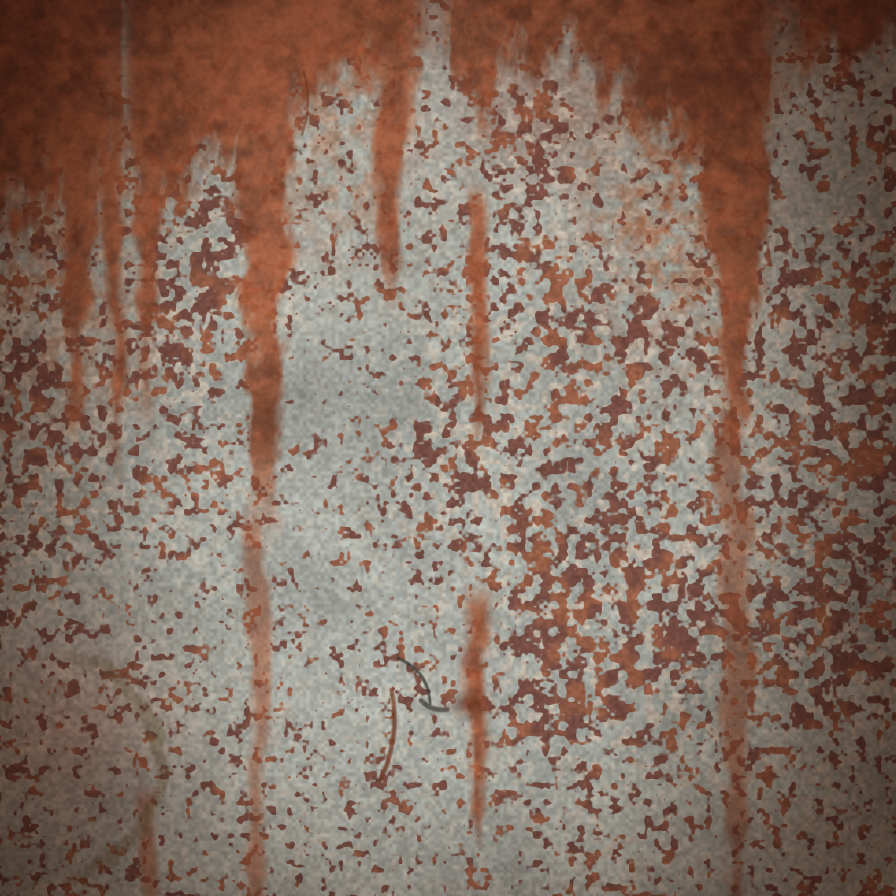
This texture is drawn by a Shadertoy shader. Its source:

```glsl
#define PAINT vec3(0.64, 0.65, 0.62)
#define PALE vec3(0.77, 0.71, 0.64)
#define RUST vec3(0.62, 0.34, 0.22)
#define DARK_RUST vec3(0.44, 0.23, 0.15)
#define MAROON vec3(0.43, 0.24, 0.20)
#define EDGE_TINT vec3(0.49, 0.40, 0.35)
#define SPECK_SCALE 105.0
#define GRAIN 0.20

float hash(vec2 p) {
    vec3 q = fract(p.xyx * 0.1031);
    q += dot(q, q.yzx + 33.33);
    return fract((q.x + q.y) * q.z);
}

float noise(vec2 p) {
    vec2 i = floor(p), f = fract(p);
    f = f * f * (3.0 - 2.0 * f);
    return mix(mix(hash(i), hash(i + vec2(1, 0)), f.x),
               mix(hash(i + vec2(0, 1)), hash(i + vec2(1, 1)), f.x), f.y);
}

float fbm(vec2 p) {
    float sum = 0.0, amp = 0.53;
    for (int i = 0; i < 4; i++) {
        sum += amp * noise(p);
        p = mat2(1.6, 1.2, -1.2, 1.6) * p + 7.3;
        amp *= 0.5;
    }
    return sum;
}

float blob(vec2 p, vec2 center, vec2 radius) {
    vec2 d = (p - center) / radius;
    return exp(-dot(d, d));
}

// Soft line from a to b, bowed sideways by bend
float stroke(vec2 p, vec2 a, vec2 b, float bend, float width) {
    vec2 ab = b - a;
    float t = clamp(dot(p - a, ab) / dot(ab, ab), 0.0, 1.0);
    vec2 c = a + ab * t + vec2(-ab.y, ab.x) * bend * 4.0 * t * (1.0 - t);
    return 1.0 - smoothstep(width * 0.4, width * 1.6, length(p - c));
}

// s = center x, bottom y, half width, top y
float streak(vec2 p, vec4 s, float rough) {
    float t = (p.y - s.y) / (s.w - s.y);
    float w = s.z * mix(0.3, 1.0, smoothstep(0.05, 0.65, t));
    float sway = (noise(vec2(p.y * 15.0, s.x * 90.0)) - 0.5) * 0.014;
    float d = abs(p.x - s.x + sway) + rough * (0.012 + s.z * 0.7);
    float ends = smoothstep(0.0, 0.2, t) * (1.0 - smoothstep(0.9, 1.05, t));
    return (1.0 - smoothstep(w - 0.007, w + 0.008, d)) * ends;
}

float rustRuns(vec2 p, float rough) {
    vec4 runs[12] = vec4[12](
        vec4(0.295, 0.37, 0.029, 1.1), vec4(0.286, -0.15, 0.011, 0.45),
        vec4(0.437, 0.64, 0.020, 1.1), vec4(0.533, 0.49, 0.009, 0.79),
        vec4(0.535, 0.04, 0.011, 0.34), vec4(0.535, 0.83, 0.036, 1.1),
        vec4(0.822, 0.40, 0.036, 1.1), vec4(0.820, -0.15, 0.016, 0.55),
        vec4(0.166, 0.50, 0.016, 1.1), vec4(0.130, 0.44, 0.011, 1.1),
        vec4(0.088, 0.46, 0.019, 1.1), vec4(0.168, -0.1, 0.010, 0.12));
    float m = 0.0;
    for (int i = 0; i < 12; i++) {
        float faint = runs[i].y < 0.0 ? 0.62 : 0.95;
        m = max(m, faint * streak(p, runs[i], rough));
    }
    return m;
}

// Rust hanging from the top edge, split by bare strips
float rustCurtain(vec2 p, float rough) {
    float depth = 0.06 + 0.14 * exp(-pow((p.x - 0.20) / 0.14, 2.0))
                + 0.15 * exp(-pow((p.x - 0.01) / 0.09, 2.0))
                + 0.11 * exp(-pow((p.x - 0.79) / 0.10, 2.0));
    float edge = p.y - 1.0 + depth + rough * 0.16;
    float bare = blob(p, vec2(0.135, 0.85), vec2(0.010, 0.20))
               + blob(p, vec2(0.485, 0.96), vec2(0.018, 0.10))
               + blob(p, vec2(0.875, 0.92), vec2(0.022, 0.08));
    return smoothstep(-0.035, 0.035, edge) * (1.0 - 0.75 * min(bare, 1.0));
}

float speckDensity(vec2 p) {
    float d = 1.10 * blob(p, vec2(0.68, 0.31), vec2(0.11, 0.13));
    d += 0.60 * blob(p, vec2(0.66, 0.61), vec2(0.12, 0.13));
    d += 0.75 * blob(p, vec2(0.22, 0.67), vec2(0.055, 0.13));
    d += 0.55 * blob(p, vec2(0.48, 0.49), vec2(0.06, 0.08));
    d += 0.45 * blob(p, vec2(0.61, 0.86), vec2(0.08, 0.06));
    d += 0.80 * blob(p, vec2(0.97, 0.52), vec2(0.13, 0.26));
    d += 0.60 * blob(p, vec2(0.03, 0.50), vec2(0.13, 0.16));
    d += 0.45 * blob(p, vec2(0.90, 0.28), vec2(0.10, 0.10));
    return 0.30 + d - 0.22 * blob(p, vec2(0.37, 0.45), vec2(0.07, 0.30));
}

void mainImage(out vec4 fragColor, in vec2 fragCoord) {
    vec2 p = fragCoord / iResolution.xy;
    float cloud = fbm(p * 9.0), fine = fbm(p * 70.0);
    float rough = fbm(p * vec2(55.0, 24.0)) - 0.5;

    // Weathered paint with pinkish and warm stains
    vec3 col = PAINT * (0.86 + 0.28 * cloud);
    float pink = blob(p, vec2(0.08, 0.19), vec2(0.10, 0.10))
               + blob(p, vec2(0.61, 0.87), vec2(0.09, 0.07));
    col = mix(col, vec3(0.64, 0.51, 0.45), 0.65 * min(pink, 1.0));
    float haze = blob(p, vec2(0.75, 0.78), vec2(0.09, 0.16))
               + 0.6 * blob(p, vec2(0.38, 0.84), vec2(0.09, 0.12))
               + 0.7 * blob(p, vec2(0.06, 0.70), vec2(0.10, 0.20));
    col = mix(col, vec3(0.66, 0.43, 0.31), min(haze, 1.0) * smoothstep(0.25, 0.75, fine));

    // Corroded flecks beside flaked pale spots
    float density = speckDensity(p) + (cloud - 0.5) * 0.5;
    float n = 0.65 * noise(p * SPECK_SCALE) + 0.35 * noise(p * SPECK_SCALE * 2.3 + 9.0);
    float limit = mix(0.76, 0.45, clamp(density, 0.0, 1.0));
    float pale = smoothstep(0.57, 0.75, noise(p * 130.0 + 31.0));
    col = mix(col, PALE, pale * clamp(density, 0.15, 0.7));
    vec3 fleck = mix(MAROON, RUST, smoothstep(0.4, 0.75, noise(p * 48.0 + 4.0)) * 0.75);
    col = mix(col, fleck, 0.85 * smoothstep(limit - 0.05, limit + 0.09, n));

    // Running rust
    float rust = max(rustRuns(p, rough), rustCurtain(p, rough));
    vec3 rustColor = mix(DARK_RUST, RUST * 1.08, smoothstep(0.25, 0.72, 0.5 * cloud + 0.5 * fine));
    col = mix(col, rustColor, 0.92 * rust);

    // Scratches, hook and chips
    float hook = stroke(p, vec2(0.445, 0.265), vec2(0.480, 0.213), 0.16, 0.0018);
    hook = max(hook, stroke(p, vec2(0.470, 0.218), vec2(0.499, 0.208), -0.12, 0.0028));
    col = mix(col, vec3(0.25, 0.23, 0.21), 0.75 * hook);
    col = mix(col, DARK_RUST, 0.75 * stroke(p, vec2(0.425, 0.13), vec2(0.437, 0.23), -0.08, 0.0025));
    col = mix(col, DARK_RUST, 0.55 * stroke(p, vec2(0.337, 0.85), vec2(0.339, 0.92), -0.08, 0.0015));
    col = mix(col, DARK_RUST, 0.9 * blob(p, vec2(0.526, 0.214), vec2(0.017, 0.012)));
    col = mix(col, PALE, stroke(p, vec2(0.872, 0.630), vec2(0.874, 0.642), 0.0, 0.003));
    float ring = abs(length(p - vec2(0.055, 0.145)) - 0.125 + rough * 0.02);
    float arc = (1.0 - smoothstep(0.003, 0.012, ring)) * smoothstep(0.05, 0.12, p.x);
    col = mix(col, vec3(0.43, 0.37, 0.25), 0.4 * arc);

    // Fine grain and darkened borders
    float grain = noise(p * 250.0) + 0.5 * noise(p * 170.0 + 17.0) - 0.75;
    col *= 1.0 + GRAIN * grain * (1.0 - 0.55 * rust);
    float border = smoothstep(0.27, 0.70, length((p - vec2(0.48, 0.50)) * vec2(1.12, 0.88)));
    col *= mix(vec3(1.0), EDGE_TINT, border);
    fragColor = vec4(clamp(col, 0.0, 1.0), 1.0);
}
```
